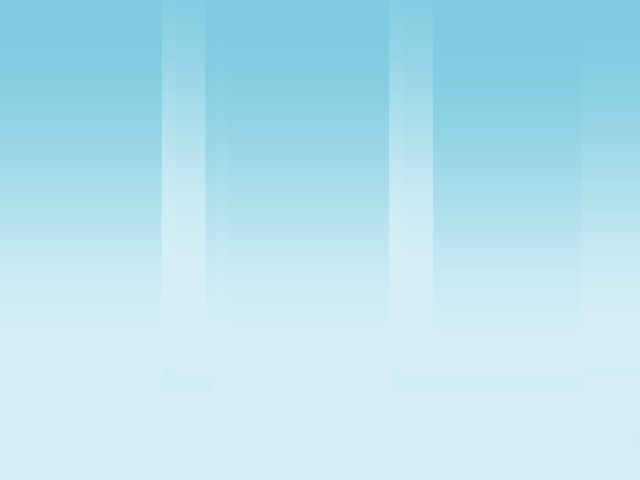
A Shadertoy shader for this background:

```glsl
const vec3 DEEP_SKY = vec3(0.495, 0.797, 0.882);
const vec3 PALE_SKY = vec3(0.835, 0.937, 0.965);
const vec3 FAINT_AQUA = vec3(0.805, 0.932, 0.955);

// Soft-edged interval: one inside [a, b], zero outside
float band(float x, float a, float b, float soft) {
    return smoothstep(a - soft, a + soft, x) - smoothstep(b - soft, b + soft, x);
}

float box(vec2 p, vec2 low, vec2 high, vec2 soft) {
    return band(p.x, low.x, high.x, soft.x) * band(p.y, low.y, high.y, soft.y);
}

// Rounds a value into gentle steps with narrow ramps between them
float softSteps(float x, float count) {
    float s = x * count;
    return (floor(s) + smoothstep(0.35, 0.65, fract(s))) / count;
}

vec3 skyColor(float depth) {
    return mix(DEEP_SKY, PALE_SKY, smoothstep(0.05, 0.73, depth));
}

// Light column with a brighter left rim
float columnShift(float x, float left, float soft) {
    float body = band(x, left, left + 0.0685, soft);
    float rim = band(x, left, left + 0.0205, soft);
    return 0.145 * body + 0.025 * rim;
}

void mainImage(out vec4 fragColor, in vec2 fragCoord) {
    vec2 uv = fragCoord / iResolution.xy;
    vec2 soft = 0.6 / iResolution.xy;
    float depth = 1.0 - uv.y;

    // Columns brighten the sky by sliding its gradient
    float shift = 0.0;
    for (int i = 0; i < 2; i++) {
        shift += columnShift(uv.x, 0.2526 + 0.3555 * float(i), soft.x);
    }
    shift += 0.022 * band(uv.x, 0.335, 0.354, soft.x);
    shift -= 0.018 * band(uv.x, 0.676, 0.908, soft.x);
    shift += 0.025 * band(uv.x, 0.908, 1.1, soft.x);

    float stepped = mix(depth, softSteps(depth, 44.0), 0.6);
    vec3 color = skyColor(stepped + shift);

    // Faint ledges below the columns
    vec2 p = vec2(uv.x, depth);
    vec2 blur = vec2(soft.x, 0.006);
    float ledge = box(p, vec2(0.254, 0.786), vec2(0.333, 0.822), blur);
    ledge += box(p, vec2(0.610, 0.784), vec2(0.912, 0.814), blur);
    ledge += box(p, vec2(0.912, 0.762), vec2(1.1, 0.775), blur);
    ledge += 0.7 * box(p, vec2(0.256, 0.762), vec2(0.272, 0.786), blur);
    ledge += 0.7 * box(p, vec2(0.611, 0.758), vec2(0.627, 0.784), blur);
    ledge += 0.5 * box(p, vec2(0.988, 0.89), vec2(1.1, 0.94), blur);
    color = mix(color, FAINT_AQUA, 0.55 * min(ledge, 1.0));

    fragColor = vec4(color, 1.0);
}
```
